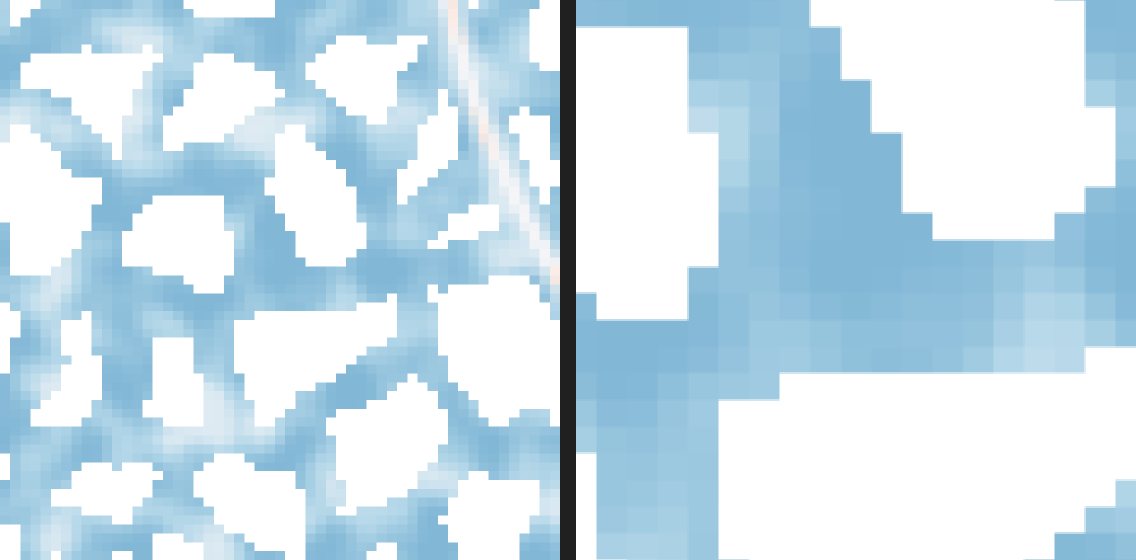
Left, the full canvas; right, a detail of the centre.
This pattern is drawn by a three.js fragment shader. Its source:

```glsl
// Blue web of broad bands around irregular white holes, with a pale thin strand.
// A warped Voronoi network is sampled on a coarse grid of blocks, then
// tinted by gradient noise so soft light patches drift along the bands.

varying vec2 vUv;

const vec2 BLOCKS = vec2(55.0, 63.0);   // blocks across and up
const float CELLS = 4.1;                // Voronoi cells across
const float EDGE = 0.002;               // edge softness in canvas units

const vec3 WHITE = vec3(1.0);
const vec3 DEEP_BLUE = vec3(0.51, 0.72, 0.84);
const vec3 SOFT_BLUE = vec3(0.70, 0.84, 0.91);
const vec3 PALE_BLUE = vec3(0.87, 0.92, 0.95);
const vec3 STRAND_GREY = vec3(0.96, 0.96, 0.97);
const vec3 STRAND_PINK = vec3(0.99, 0.91, 0.87);

vec2 hash2(vec2 p) {
  vec2 q = vec2(dot(p, vec2(127.1, 311.7)), dot(p, vec2(269.5, 183.3)));
  return fract(sin(q) * 43758.545);
}

float cornerSlope(vec2 cell, vec2 corner, vec2 f) {
  float angle = 6.2832 * hash2(cell + corner).x;
  return dot(vec2(cos(angle), sin(angle)), f - corner);
}

float gradientNoise(vec2 p) {
  vec2 i = floor(p);
  vec2 f = fract(p);
  vec2 u = f * f * f * (f * (f * 6.0 - 15.0) + 10.0);
  float low = mix(cornerSlope(i, vec2(0.0), f), cornerSlope(i, vec2(1.0, 0.0), f), u.x);
  float high = mix(cornerSlope(i, vec2(0.0, 1.0), f), cornerSlope(i, vec2(1.0), f), u.x);
  return mix(low, high, u.y);
}

// x: distance to the nearest cell border, y: random value of the cell
vec2 voronoiBorder(vec2 p) {
  vec2 i = floor(p);
  vec2 f = fract(p);
  vec2 nearest = vec2(0.0);
  vec2 nearestId = vec2(0.0);
  float best = 8.0;
  for (int y = -1; y <= 1; y++) {
    for (int x = -1; x <= 1; x++) {
      vec2 g = vec2(float(x), float(y));
      vec2 r = g + 0.05 + 0.9 * hash2(i + g) - f;
      if (dot(r, r) < best) {
        best = dot(r, r);
        nearest = r;
        nearestId = g;
      }
    }
  }
  float border = 8.0;
  for (int y = -2; y <= 2; y++) {
    for (int x = -2; x <= 2; x++) {
      vec2 g = nearestId + vec2(float(x), float(y));
      vec2 r = g + 0.05 + 0.9 * hash2(i + g) - f;
      vec2 d = r - nearest;
      if (dot(d, d) > 0.0001) {
        border = min(border, dot(0.5 * (nearest + r), normalize(d)));
      }
    }
  }
  return vec2(border, hash2(i + nearestId + 31.0).y);
}

// Distance to a curve that falls from the top towards the right side
float strandDistance(vec2 p) {
  float drop = 1.0 - p.y;
  float curve = 0.80 + 0.2 * drop + 0.4 * drop * drop;
  float slope = 0.2 + 0.8 * drop;
  return abs(p.x - curve) / sqrt(1.0 + slope * slope);
}

vec3 bandColor(vec2 p) {
  float n = gradientNoise(p * 7.5 + 3.7) + 0.5 * gradientNoise(p * 14.0 + 19.2);
  float light = smoothstep(-0.45, 0.75, n);
  vec3 color = mix(DEEP_BLUE, SOFT_BLUE, min(light * 1.8, 1.0));
  return mix(color, PALE_BLUE, smoothstep(0.55, 1.0, light));
}

vec3 blockColor(vec2 uv) {
  vec2 p = (floor(uv * BLOCKS) + 0.5) / BLOCKS;

  // Network bands with wavering borders
  vec2 warp = vec2(gradientNoise(p * 5.0), gradientNoise(p * 5.0 + 40.0));
  vec2 net = voronoiBorder(p * CELLS + 0.25 * warp + 7.0);
  float wobble = 0.15 * gradientNoise(p * 11.0 + 60.0);
  float bandWidth = 0.12 + 0.09 * net.y;
  float strand = strandDistance(p);
  if (net.x + wobble > bandWidth && strand > 0.042) return WHITE;

  // Pale strand with a halo and a few rosy spots
  float rosy = smoothstep(0.05, 0.4, gradientNoise(p * 9.0 + 80.0));
  vec3 core = mix(STRAND_GREY, STRAND_PINK, rosy);
  vec3 color = mix(bandColor(p), PALE_BLUE, 0.8 * (1.0 - smoothstep(0.01, 0.05, strand)));
  return mix(color, core, 1.0 - smoothstep(0.004, 0.02, strand));
}

void main() {
  // Four samples soften the block edges
  vec2 a = vec2(0.25, 0.25) * EDGE;
  vec2 b = vec2(0.25, -0.25) * EDGE;
  vec3 sum = blockColor(vUv + a) + blockColor(vUv - a);
  sum += blockColor(vUv + b) + blockColor(vUv - b);
  gl_FragColor = vec4(0.25 * sum, 1.0);
}
```
